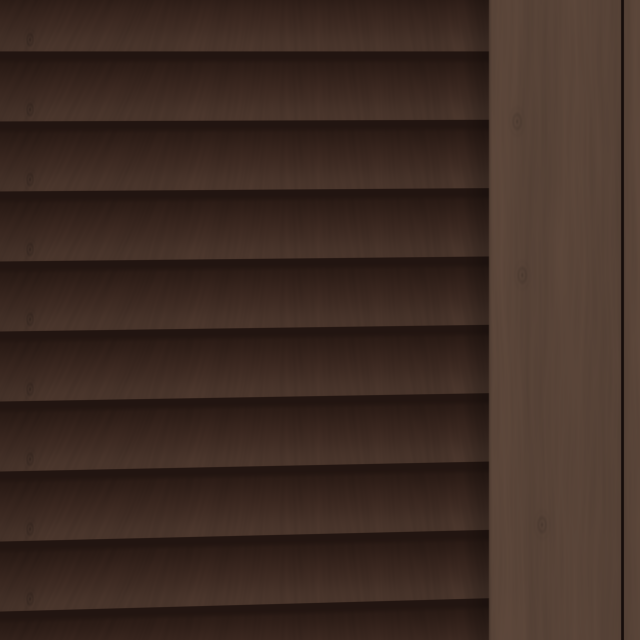
Give the GLSL for this texture, as a WebGL 2 fragment shader.

```glsl
#version 300 es
precision highp float;

uniform vec2 u_resolution;
out vec4 outColor;

// Layout, in canvas units
const float FIRST_EDGE = 0.0815;   // first slat edge, measured from the top
const float PITCH_LEFT = 0.1094;   // slat spacing at the left side
const float PITCH_RIGHT = 0.1068;  // slat spacing beside the stile
const float STILE_X = 0.764;
const float GROOVE_X = 0.9727;
const float GROOVE_HALF = 0.0018;
const float CONTACT_DEPTH = 0.13;  // shadowed part of each slat

// Colours
const vec3 SHADOW = vec3(0.135, 0.083, 0.066);
const vec3 SLAT_TOP = vec3(0.162, 0.102, 0.080);
const vec3 SLAT_MID = vec3(0.230, 0.156, 0.126);
const vec3 SLAT_LIP = vec3(0.287, 0.209, 0.171);
const vec3 STILE = vec3(0.350, 0.269, 0.222);
const vec3 GROOVE = vec3(0.085, 0.050, 0.043);

// Wood
const float SLAT_GRAIN = 0.085;
const float STILE_GRAIN = 0.060;
const vec2 SLAT_KNOT = vec2(0.047, 0.090);
const vec2 STILE_KNOTS[3] = vec2[3](vec2(0.808, 0.810), vec2(0.816, 0.570), vec2(0.847, 0.180));

vec2 hash2(vec2 p) {
    vec3 q = fract(p.xyx * vec3(0.1031, 0.1030, 0.0973));
    q += dot(q, q.yzx + 33.33);
    return fract((q.xx + q.yz) * q.zy);
}

// Distance to the nearest scattered cell centre
float cellular(vec2 p) {
    vec2 cell = floor(p);
    float nearest = 2.0;
    for (int j = -1; j <= 1; j++) {
        for (int i = -1; i <= 1; i++) {
            vec2 c = cell + vec2(i, j);
            nearest = min(nearest, distance(p, c + hash2(c)));
        }
    }
    return nearest;
}

// Fibres running along y: layered sines for bands, stretched cells for pores
float woodGrain(vec2 p) {
    float u = p.x + 0.003 * sin(p.y * 9.0 + p.x * 31.0) + 0.0012 * sin(p.y * 37.0 + p.x * 70.0);
    float bands = 0.0;
    float amplitude = 0.30;
    float frequency = 47.0;
    for (int i = 0; i < 5; i++) {
        bands += amplitude * sin(u * frequency + 2.3 * sin(u * frequency * 0.37 + float(i)) + p.y * 3.0);
        amplitude *= 0.72;
        frequency *= 1.83;
    }
    float pores = cellular(vec2(u * 150.0, p.y * 11.0)) - 0.5;
    float fibres = cellular(vec2(u * 75.0 + 19.0, p.y * 5.0)) - 0.5;
    return bands * 0.55 + pores * 0.7 + fibres * 0.6;
}

// Soft dark eye with faint growth rings
float knot(vec2 offset, float size) {
    float r = length(offset * vec2(1.0, 0.55)) / size;
    return exp(-r * r) * (0.65 + 0.35 * cos(r * 9.0));
}

vec3 slats(vec2 p, float pixel) {
    float pitch = mix(PITCH_LEFT, PITCH_RIGHT, p.x / STILE_X);
    float row = (1.0 - p.y - FIRST_EDGE) / pitch;
    float f = fract(row);
    float soft = 1.5 * pixel / pitch;

    // Light rises from the recessed top to the front lip
    vec3 color = mix(SLAT_TOP, SLAT_MID, smoothstep(0.05, 0.60, f));
    color = mix(color, SLAT_LIP, smoothstep(0.45, 0.97, f));

    // Every slat carries the same board, leaning at the left end
    float lean = mix(0.050, -0.012, smoothstep(0.05, 0.62, p.x));
    vec2 board = vec2(p.x + lean * f, f * PITCH_LEFT);
    float tone = SLAT_GRAIN * woodGrain(board);
    tone += 0.025 * sin(p.x * 9.0 - 1.6) + 0.010 * (hash2(vec2(floor(row), 7.0)).x - 0.5);
    tone -= 0.20 * knot(vec2(p.x, board.y) - SLAT_KNOT, 0.007);
    color *= 1.0 + tone;

    // Contact shadow, lip edge and the dim end beside the stile
    color = mix(SHADOW, color, smoothstep(CONTACT_DEPTH * 0.6, CONTACT_DEPTH * 1.4, f));
    color = mix(color, SHADOW, smoothstep(1.0 - soft, 1.0, f));
    return color * (1.0 - 0.20 * smoothstep(STILE_X - 0.045, STILE_X, p.x));
}

vec3 stile(vec2 p, float pixel) {
    float tone = STILE_GRAIN * woodGrain(vec2(p.x, p.y * 0.6 + 4.0));
    tone += 0.018 * sin(p.x * 58.0 + 0.7 * sin(p.y * 4.0));
    for (int i = 0; i < 3; i++) {
        tone -= 0.15 * knot(p - STILE_KNOTS[i], 0.009);
    }
    float offset = abs(p.x - GROOVE_X);
    tone -= 0.07 * exp(-offset / 0.010);
    vec3 color = STILE * (1.0 + tone);
    color *= mix(0.88, 1.0, smoothstep(STILE_X, STILE_X + 0.006, p.x));
    return mix(GROOVE, color, smoothstep(GROOVE_HALF - pixel * 0.5, GROOVE_HALF + pixel, offset));
}

void main() {
    vec2 p = gl_FragCoord.xy / u_resolution;
    float pixel = 1.0 / min(u_resolution.x, u_resolution.y);
    float onStile = smoothstep(STILE_X - pixel, STILE_X + pixel, p.x);
    outColor = vec4(mix(slats(p, pixel), stile(p, pixel), onStile), 1.0);
}
```
